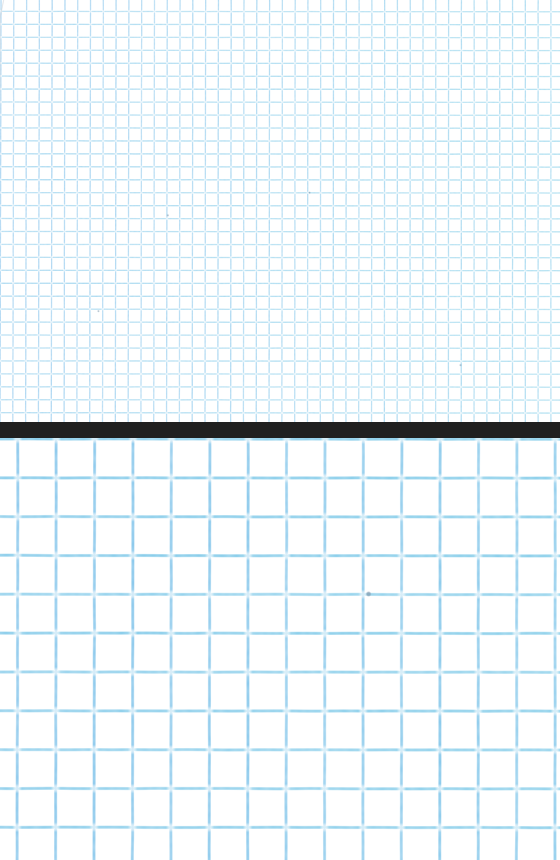
Top: the whole. Bottom: its middle third, enlarged.
This pattern is drawn by a Shadertoy shader. Its source:

```glsl
const vec2 CELLS = vec2(43.71, 32.60);        // repeats across and down
const vec2 PHASE = vec2(0.0, 0.72);           // first line, in cells
const vec2 SKEW = vec2(0.08, -0.03);          // slight misalignment of the sheet
const float HALF_WIDTH = 0.036;               // half line width, in cells
const float SOFTNESS = 1.35;                  // filter width, in pixels
const float CROSSING_INK = 0.42;              // ink left where lines meet
const float WOBBLE = 0.012;                   // line waviness, in cells
const int SPECKS = 4;
const float SPECK_RADIUS = 0.0013;            // in canvas widths
const vec3 PAPER = vec3(1.0);
const vec3 INK_BLUE = vec3(0.62, 0.81, 0.94);
const vec3 INK_CYAN = vec3(0.62, 0.85, 0.93);
const vec3 DUST = vec3(0.50, 0.60, 0.68);
const vec3 EDGE_GREY = vec3(0.80, 0.82, 0.84);

vec2 hash2(vec2 p) {
    vec3 q = fract(p.xyx * vec3(0.1031, 0.1030, 0.0973));
    q += dot(q, q.yzx + 33.33);
    return fract((q.xx + q.yz) * q.zy);
}

float cornerGradient(vec2 cell, vec2 offset) {
    return dot(hash2(cell) * 2.0 - 1.0, offset);
}

float gradientNoise(vec2 p) {
    vec2 i = floor(p), f = fract(p);
    vec2 u = f * f * f * (f * (f * 6.0 - 15.0) + 10.0);
    vec2 e = vec2(1.0, 0.0);
    float low = mix(cornerGradient(i, f), cornerGradient(i + e, f - e), u.x);
    float high = mix(cornerGradient(i + e.yx, f - e.yx),
                     cornerGradient(i + e.xx, f - e.xx), u.x);
    return mix(low, high, u.y);
}

// Share of a pixel-wide window covered by a line at distance d
vec2 lineCoverage(vec2 d, vec2 window) {
    vec2 h = vec2(HALF_WIDTH);
    return (clamp(d + 0.5 * window, -h, h) - clamp(d - 0.5 * window, -h, h)) / window;
}

void mainImage(out vec4 fragColor, in vec2 fragCoord) {
    vec2 uv = fragCoord / iResolution.xy;
    float aspect = iResolution.y / iResolution.x;
    float pixel = 1.0 / iResolution.x;

    // Grid coordinates, slightly skewed and wavy
    vec2 grid = uv * CELLS - PHASE;
    grid -= SKEW * vec2(uv.y * (1.0 - uv.x), uv.x);
    vec2 lineId = floor(grid + 0.5);
    grid += WOBBLE * vec2(gradientNoise(vec2(lineId.x * 7.3, grid.y * 0.9)),
                          gradientNoise(vec2(grid.x * 0.9, lineId.y * 7.3 + 90.0)));
    vec2 d = abs(grid - lineId);

    // Lines fade at crossings and print unevenly
    vec2 ink = lineCoverage(d, SOFTNESS * CELLS / iResolution.xy);
    ink *= mix(vec2(CROSSING_INK), vec2(1.0), smoothstep(0.04, 0.14, d.yx));
    vec2 lineStrength = vec2(hash2(vec2(lineId.x, 11.0)).x, hash2(vec2(lineId.y, 47.0)).y);
    ink *= 0.92 + 0.16 * lineStrength;
    ink *= 1.0 + 0.22 * gradientNoise(grid * 5.0) + 0.15 * gradientNoise(grid * 0.35 + 20.0);

    // Ink drifts from blue on the left to cyan on the right
    vec3 verticalInk = mix(INK_BLUE, INK_CYAN, 0.7 * uv.x);
    vec3 horizontalInk = mix(INK_BLUE, INK_CYAN, 0.5 + 0.5 * uv.x);
    vec3 color = min(mix(PAPER, verticalInk, ink.x), mix(PAPER, horizontalInk, ink.y));

    // Worn sheet edge at the upper left
    float edgeX = 0.0065 * max(uv.y - 0.957, 0.0) / 0.043;
    float edge = 1.0 - smoothstep(0.0, 1.2 * pixel, abs(uv.x - edgeX));
    color = mix(color, EDGE_GREY, 0.5 * edge * smoothstep(0.70, 0.85, uv.y));

    // Scattered dust
    vec2 place = uv * vec2(1.0, aspect);
    for (int i = 0; i < SPECKS; i++) {
        vec2 center = hash2(vec2(float(i) * 5.7 + 3.0, 19.0)) * vec2(1.0, aspect);
        float speck = length(place - center) - SPECK_RADIUS;
        color = mix(color, DUST, 0.7 * (1.0 - smoothstep(-pixel, pixel, speck)));
    }

    fragColor = vec4(color, 1.0);
}
```
